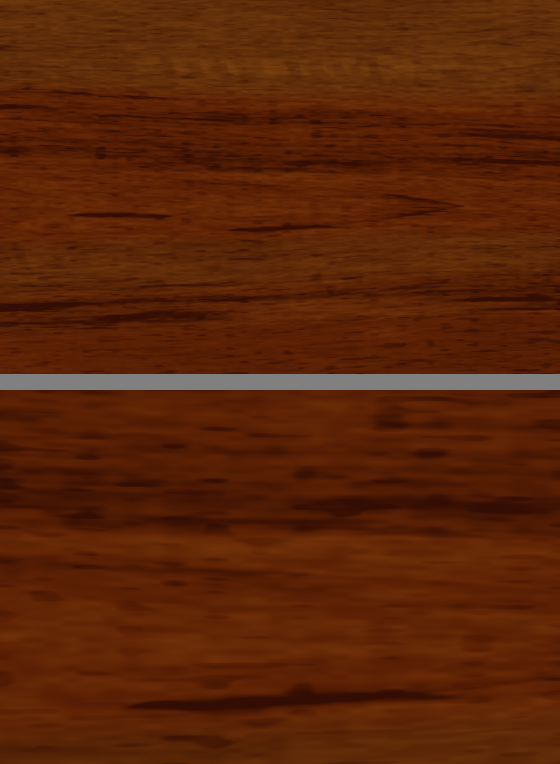
Top, the full canvas; bottom, a detail of the centre.
Give the GLSL for this texture, as a WebGL 1 fragment shader.

```glsl
precision highp float;

uniform vec2 u_resolution;

const vec3 DARK_WOOD = vec3(0.20, 0.05, 0.01);
const vec3 MID_WOOD = vec3(0.345, 0.137, 0.022);
const vec3 LIGHT_WOOD = vec3(0.46, 0.225, 0.05);
const vec3 OCHRE_SHIFT = vec3(0.0, 0.018, 0.008);
const vec3 RED_SHIFT = vec3(0.016, -0.007, -0.007);

float hash(vec2 p) {
  vec3 q = fract(p.xyx * vec3(0.1031, 0.1030, 0.0973));
  q += dot(q, q.yzx + 33.33);
  return fract((q.x + q.y) * q.z);
}

float noise(vec2 p) {
  vec2 cell = floor(p);
  vec2 f = fract(p);
  f = f * f * (3.0 - 2.0 * f);
  float low = mix(hash(cell), hash(cell + vec2(1.0, 0.0)), f.x);
  float high = mix(hash(cell + vec2(0.0, 1.0)), hash(cell + 1.0), f.x);
  return mix(low, high, f.y);
}

// Layered noise, centred on zero
float fbm(vec2 p) {
  float sum = 0.0;
  float amplitude = 0.5;
  for (int i = 0; i < 4; i++) {
    sum += amplitude * (noise(p) - 0.5);
    p = p * vec2(1.8, 2.1) + 17.3;
    amplitude *= 0.6;
  }
  return sum;
}

float band(float v, float low, float high, float soft) {
  return smoothstep(low - soft, low + soft, v) * (1.0 - smoothstep(high - soft, high + soft, v));
}

float spot(vec2 p, vec2 center, vec2 radius) {
  vec2 d = (p - center) / radius;
  return exp(-dot(d, d));
}

// Slender dark sliver, tapering at both ends
float sliver(vec2 p, vec2 center, float halfLength, float thickness, float slope) {
  vec2 d = p - center;
  d.y -= slope * d.x + 0.004 * (noise(p * vec2(22.0, 3.0)) - 0.5);
  float taper = max(1.0 - pow(abs(d.x / halfLength), 2.0), 0.0);
  float width = thickness * taper + 0.001;
  return smoothstep(0.0, 0.4, taper) * exp(-d.y * d.y / (width * width));
}

// Pointed growth ring opening to the left: x is its line, y its dark tip
vec2 cathedral(vec2 p, vec2 tip, float height) {
  float back = max(tip.x - p.x, 0.0);
  float offset = p.y - tip.y;
  float arch = height * (1.0 - exp(-2.8 * back));
  float inside = arch - abs(offset);
  float fade = offset > 0.0 ? smoothstep(0.25, 0.8, p.x) : smoothstep(0.55, 0.75, p.x);
  float line = smoothstep(-0.003, 0.002, inside) * exp(-max(inside, 0.0) / 0.009);
  float wedge = smoothstep(-0.006, 0.008, inside) * smoothstep(0.32, 0.03, back);
  return vec2(line * fade, wedge) * step(p.x, tip.x);
}

void main() {
  vec2 p = gl_FragCoord.xy / u_resolution.y;

  // Grain follows a gentle fan of slopes with slow waves
  float slope = mix(0.035, -0.028, smoothstep(0.28, 0.52, p.y));
  slope *= 1.0 - smoothstep(0.74, 0.86, p.y);
  float wave = 0.020 * (noise(p * vec2(1.7, 4.0)) - 0.5) + 0.004 * (noise(p * vec2(7.0, 20.0)) - 0.5);
  float grain = p.y - slope * (p.x - 0.75) + wave;
  vec2 g = vec2(p.x, grain);

  // Zones across the plank
  float top = smoothstep(0.71, 0.79, grain);
  float upper = band(grain, 0.535, 0.735, 0.012);
  float heart = band(grain, 0.375, 0.53, 0.012);
  float ochreZone = band(grain, 0.25, 0.37, 0.02);
  float darkZone = band(grain, 0.135, 0.25, 0.02);
  float bottom = 1.0 - smoothstep(0.12, 0.14, grain);

  // Long stripes, strongest in the dark zones
  float stripeStrength = 0.35 + 0.75 * upper + 0.85 * darkZone + 0.25 * ochreZone - 0.15 * bottom;
  float tone = 0.54 + 0.10 * top + 0.05 * heart + 0.04 * ochreZone - 0.06 * upper - 0.08 * darkZone - 0.08 * bottom;
  tone += stripeStrength * 0.75 * fbm(g * vec2(1.2, 38.0));
  float darkLines = smoothstep(0.60, 0.86, noise(g * vec2(2.2, 75.0) + 9.0));
  tone -= 0.34 * darkLines * (upper + darkZone + 0.25 * ochreZone);
  tone += 0.20 * fbm(p * vec2(2.5, 6.0) + 40.0);

  // Fine fibres and short dark pores
  float fibreStrength = 1.0 - 0.35 * bottom;
  tone += 0.26 * fibreStrength * (noise(g * vec2(14.0, 150.0)) - 0.5);
  tone += 0.22 * fibreStrength * (noise(g * vec2(55.0, 230.0) + 5.0) - 0.5);
  tone -= 0.20 * smoothstep(0.68, 0.9, noise(g * vec2(26.0, 170.0) + 70.0));

  // Pale cross-grain ripples
  vec2 skewed = vec2(p.x + 0.35 * p.y, p.y);
  float ripple = smoothstep(0.45, 0.8, noise(skewed * vec2(42.0, 22.0) + 3.0));
  float rippleZone = spot(p, vec2(0.75, 0.82), vec2(0.55, 0.03)) + 0.6 * spot(p, vec2(0.1, 0.3), vec2(0.14, 0.05));
  tone += 0.22 * ripple * rippleZone;

  // Heart figure, slivers and small knot
  vec2 bent = vec2(p.x, p.y + 0.5 * wave);
  vec2 ring = cathedral(bent, vec2(1.24, 0.447), 0.078);
  float outerTip = cathedral(bent, vec2(1.42, 0.452), 0.065).y;
  tone -= 0.28 * ring.x + 0.26 * ring.y + 0.10 * outerTip;
  tone -= 0.62 * sliver(p, vec2(0.32, 0.424), 0.15, 0.007, -0.015);
  tone -= 0.55 * sliver(p, vec2(0.76, 0.389), 0.16, 0.006, 0.035);
  tone -= 0.35 * spot(p, vec2(0.04, 0.595), vec2(0.04, 0.014));
  tone += 0.14 * spot(p, vec2(1.05, 0.11), vec2(0.06, 0.02));
  tone += 0.12 * exp(-pow((grain - 0.533) / 0.010, 2.0));
  tone -= 0.10 * smoothstep(0.9, 1.5, p.x) * smoothstep(0.6, 0.0, p.y);

  // Tone to wood colour, with ochre or red tint by zone
  tone = clamp(tone, 0.0, 1.0);
  vec3 color = mix(DARK_WOOD, MID_WOOD, smoothstep(0.0, 1.0, min(tone * 2.0, 1.0)) * 0.5 + min(tone, 0.5));
  color = mix(color, LIGHT_WOOD, max(tone * 2.0 - 1.0, 0.0));
  float ochre = clamp(top + 0.7 * ochreZone + 0.3 * darkZone, 0.0, 1.0);
  color += mix(RED_SHIFT, OCHRE_SHIFT, ochre) * smoothstep(0.0, 0.5, tone);
  gl_FragColor = vec4(color, 1.0);
}
```
